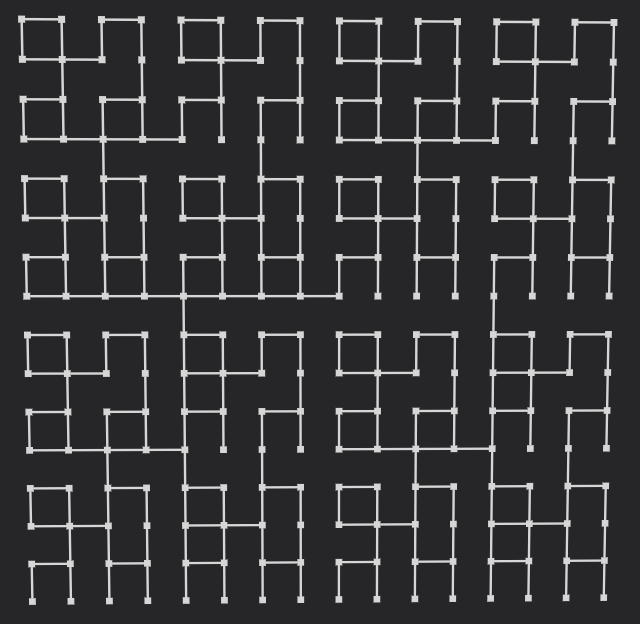
This pattern is drawn by a WebGL 1 fragment shader. Its source:

```glsl
precision highp float;

uniform vec2 u_resolution;

const float LAST = 15.0;            // index of the last node on each axis
const float LINE_HALF = 0.031;      // sizes in grid steps
const float NODE_HALF = 0.088;
const vec3 GROUND = vec3(0.15, 0.15, 0.157);
const vec3 INK = vec3(0.84, 0.84, 0.84);

// Perspective of the grid: column step, row step and first node
const vec3 COLUMN_STEP = vec3(0.06413, 0.00039, 0.00086);
const vec3 ROW_STEP = vec3(0.00128, 0.0646, 0.002465);
const vec3 FIRST_NODE = vec3(0.03467, 0.03067, 1.0);

// Inverse of the projection with the given columns
vec2 unproject(vec2 p, vec3 a, vec3 b, vec3 c) {
  vec3 h = vec3(p, 1.0);
  vec3 q = vec3(dot(cross(b, c), h), dot(cross(c, a), h), dot(cross(a, b), h));
  return q.xy / q.z;
}

bool hasBit(float n, float bit) {
  return mod(n, 2.0 * bit) > bit - 0.5;
}

// Lowest set bit of n, or 16 when the low four bits are clear
float lowestBit(float n) {
  float bit = 1.0;
  for (int k = 0; k < 4; k++) {
    if (mod(n, 2.0 * bit) < 0.5) bit *= 2.0;
  }
  return bit;
}

bool inRange(vec2 n, vec2 top) {
  return all(greaterThan(n, vec2(-0.5))) && all(lessThan(n, top + 0.5));
}

// Link from a node to its right neighbour
bool linksRight(vec2 n) {
  return inRange(n, vec2(LAST - 1.0)) && !hasBit(n.x, lowestBit(n.y + 1.0));
}

// Link from a node to the one below
bool linksDown(vec2 n) {
  float row = n.y + 1.0;
  return inRange(n, vec2(LAST, LAST - 1.0))
      && (hasBit(row, 1.0) || hasBit(row, 2.0 * lowestBit(n.x)));
}

float coverage(float dist, float pixel) {
  return clamp(0.5 - dist / pixel, 0.0, 1.0);
}

void main() {
  vec2 p = gl_FragCoord.xy / u_resolution.y;
  vec2 grid = unproject(vec2(p.x, 1.0 - p.y), COLUMN_STEP, ROW_STEP, FIRST_NODE);
  float pixel = 1.0 / (u_resolution.y * 0.0632);

  vec2 cell = floor(grid);
  vec2 node = floor(grid + 0.5);
  vec2 offset = abs(grid - node);

  // Square nodes
  float ink = 0.0;
  if (inRange(node, vec2(LAST))) {
    ink = coverage(max(offset.x, offset.y) - NODE_HALF, pixel);
  }

  // Links of the maze
  if (linksRight(vec2(cell.x, node.y))) {
    ink = max(ink, coverage(offset.y - LINE_HALF, pixel));
  }
  if (linksDown(vec2(node.x, cell.y))) {
    ink = max(ink, coverage(offset.x - LINE_HALF, pixel));
  }

  gl_FragColor = vec4(mix(GROUND, INK, ink), 1.0);
}
```
